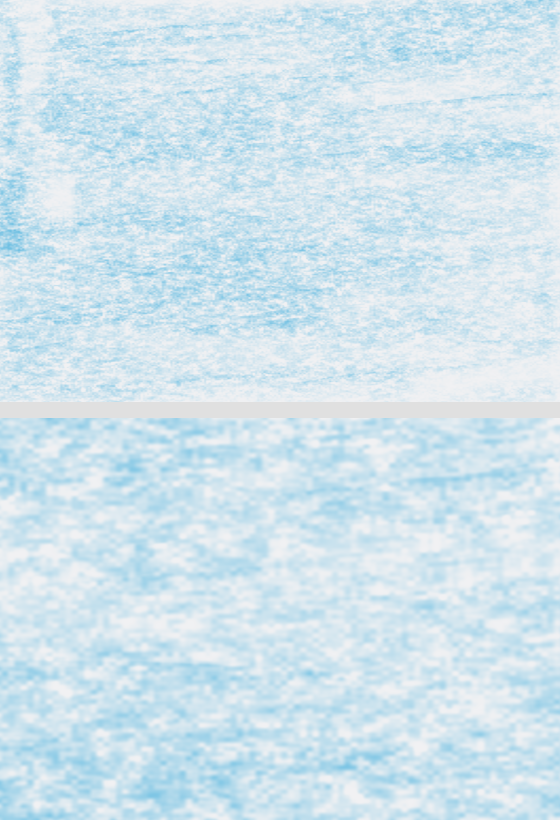
Top: the whole. Bottom: its middle third, enlarged.
Write a Shadertoy shader that draws this texture.

```glsl
#define PAPER vec3(0.948, 0.946, 0.952)
#define PIGMENT vec3(0.48, 0.77, 0.895)
#define COVERAGE 0.285
#define GRAIN_SCALE vec2(42.0, 108.0)
#define SPECKLE_SCALE vec2(190.0, 255.0)
#define GRAIN_CONTRAST 2.5
#define STROKE_COUNT 48
#define STROKE_STRENGTH 0.22
#define SLANT 0.05

float hash(vec2 p) {
    vec3 q = fract(p.xyx * vec3(0.1031, 0.1030, 0.0973));
    q += dot(q, q.yzx + 33.33);
    return fract((q.x + q.y) * q.z);
}

float noise(vec2 p) {
    vec2 cell = floor(p), f = fract(p);
    f = f * f * (3.0 - 2.0 * f);
    float low = mix(hash(cell), hash(cell + vec2(1, 0)), f.x);
    float high = mix(hash(cell + vec2(0, 1)), hash(cell + vec2(1, 1)), f.x);
    return mix(low, high, f.y);
}

// Soft rectangle: 1 inside, 0 outside
float patchMask(vec2 p, vec2 center, vec2 halfSize, float blur) {
    vec2 d = abs(p - center) - halfSize;
    float dist = length(max(d, 0.0)) + min(max(d.x, d.y), 0.0);
    return 1.0 - smoothstep(-blur, blur, dist);
}

// Long pencil strokes: a thin crisp line along the top, fading downwards
float strokes(vec2 p, float aspect) {
    float sum = 0.0;
    p.y += 0.006 * (noise(p * vec2(14.0, 5.0)) - 0.5);
    for (int i = 0; i < STROKE_COUNT; i++) {
        float id = float(i) + 1.0;
        vec2 center = vec2(hash(vec2(id, 3.7)) * aspect, hash(vec2(id, 11.3)));
        float halfLength = mix(0.10, 0.45, hash(vec2(id, 23.1)));
        float x = (p.x - center.x) / halfLength;
        float slope = mix(-0.04, 0.14, hash(vec2(id, 31.9)));
        float y = p.y - center.y - halfLength * x * (slope - 0.04 * x);
        float width = mix(0.008, 0.034, hash(vec2(id, 47.3)));
        float body = smoothstep(-width, 0.0, y) * (1.0 - smoothstep(0.0, 0.004, y));
        float line = 1.0 - smoothstep(0.0008, 0.0035, abs(y));
        float taper = 1.0 - smoothstep(0.35, 1.0, abs(x));
        sum += (0.8 * body + 0.35 * line) * taper * mix(0.2, 1.0, hash(vec2(id, 59.7)));
    }
    return min(sum, 1.5);
}

// Broad pressure changes, worn margins and overlapping side strokes
float pressure(vec2 p, float aspect) {
    vec2 q = p + 0.014 * (vec2(noise(p * 9.0), noise(p * 9.0 + 40.0)) - 0.5);
    float bandY = q.y - SLANT * q.x;
    float c = COVERAGE;
    c += 0.22 * (noise(vec2(q.x * 1.8, bandY * 7.0) + 5.0) - 0.5);
    c += 0.19 * (noise(vec2(q.x * 3.0, bandY * 26.0) + 71.0) - 0.5);
    c += 0.10 * (noise(q * vec2(7.0, 14.0) + 19.0) - 0.5);

    // Horizontal sweeps
    c += 0.11 * patchMask(q, vec2(0.80, 0.62), vec2(0.58, 0.035), 0.035);
    c += 0.07 * patchMask(q, vec2(0.70, 0.36), vec2(0.50, 0.06), 0.08);
    c -= 0.09 * patchMask(q, vec2(0.75, 0.79), vec2(0.55, 0.04), 0.07);
    c += 0.18 * patchMask(q, vec2(1.20, 0.99), vec2(0.16, 0.008), 0.02);
    float sweepY = 0.05 + 0.07 * (q.x - 0.35) - 0.10 * (q.x - 0.5) * (q.x - 0.5);
    c += 0.20 * patchMask(q, vec2(0.45, sweepY), vec2(0.30, 0.004), 0.014);

    // Vertical side strokes and bare spots
    c += 0.28 * patchMask(q, vec2(0.02, 0.47), vec2(0.04, 0.11), 0.010);
    c += 0.13 * patchMask(q, vec2(0.06, 0.38), vec2(0.09, 0.04), 0.04);
    c += 0.16 * patchMask(q, vec2(0.03, 0.82), vec2(0.02, 0.04), 0.010);
    c -= 0.20 * patchMask(q, vec2(0.08, 0.83), vec2(0.035, 0.18), 0.02);
    c -= 0.20 * patchMask(q, vec2(0.155, 0.50), vec2(0.035, 0.06), 0.015);
    c -= 0.14 * patchMask(q, vec2(1.13, 0.37), vec2(0.035, 0.03), 0.010);
    c -= 0.15 * patchMask(q, vec2(1.22, 0.05), vec2(0.20, 0.05), 0.035);

    float edge = min(min(q.x, aspect - q.x), min(q.y, 1.0 - q.y));
    return c - 0.10 * (1.0 - smoothstep(0.0, 0.03, edge));
}

// Paper tooth: short, slightly tilted flecks with fine speckle
float tooth(vec2 p) {
    float speckle = noise(p * SPECKLE_SCALE + 53.0) - 0.5;
    p.y += 0.010 * noise(p * vec2(16.0, 30.0)) - SLANT * p.x;
    p.x += 0.25 * p.y;
    vec2 q = p * GRAIN_SCALE;
    float flecks = 0.44 * (noise(q) - 0.5) + 0.38 * (noise(q * 1.9 + 17.0) - 0.5);
    return flecks + 0.40 * speckle;
}

void mainImage(out vec4 fragColor, in vec2 fragCoord) {
    vec2 p = fragCoord / iResolution.y;
    float aspect = iResolution.x / iResolution.y;

    float cover = max(pressure(p, aspect), 0.05);
    cover += STROKE_STRENGTH * strokes(p, aspect) - 0.04;

    // Pigment catches on the raised tooth of the paper
    float amount = cover + tooth(p) * (0.24 + GRAIN_CONTRAST * min(cover, 0.38));
    amount = 0.5 * (amount + sqrt(amount * amount + 0.004));
    vec3 color = mix(PAPER, PIGMENT, min(amount, 1.1));
    fragColor = vec4(clamp(color, 0.0, 1.0), 1.0);
}
```
